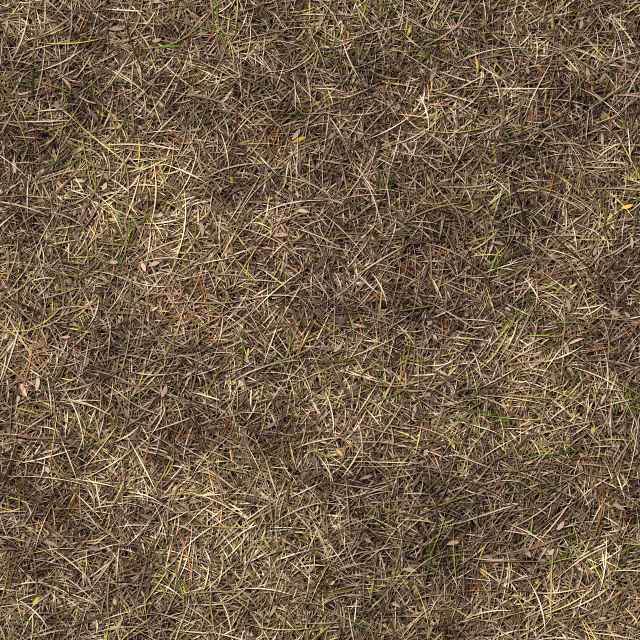
This texture is drawn by a WebGL 2 fragment shader. Its source:

```glsl
#version 300 es
precision highp float;
// Dry meadow floor: crumbly soil under many layers of thin, bent straw blades,
// with small fallen leaves and a few green shoots. Each layer is a jittered grid
// with one blade per cell; every blade shades whatever lies beneath it.

uniform vec2 u_resolution;
out vec4 fragColor;

const int   LAYERS = 26;
const float SHORT_CELL = 0.019;      // grid size of the lowest litter
const float LONG_CELL = 0.068;       // grid size of the topmost stalks
const float BLADE_WIDTH = 0.00086;   // mean half width
const float MAX_BEND = 0.17;
const float SHADOW_BLUR = 0.0028;
const float SHADOW_STRENGTH = 0.33;
const vec2  SHADOW_OFFSET = vec2(0.0012, -0.0017);
const float LEAF_CHANCE = 0.17;
const float BROAD_UNEVEN = 0.10;     // brightness swing of large areas
const float CLUMP_UNEVEN = 0.11;     // brightness swing of tufts and hollows
const float CONTRAST = 1.33;
const vec3  BLACK_POINT = vec3(0.176, 0.152, 0.098);
const vec3  FLOOR_COLOR = vec3(0.07, 0.05, 0.04);
const vec3  SOIL_DARK = vec3(0.19, 0.14, 0.11);
const vec3  SOIL_LIGHT = vec3(0.52, 0.42, 0.33);
const vec3  STRAW_DARK = vec3(0.31, 0.24, 0.175);
const vec3  STRAW_MID = vec3(0.60, 0.49, 0.36);
const vec3  STRAW_PALE = vec3(0.94, 0.83, 0.665);
const vec3  OLIVE = vec3(0.70, 0.61, 0.34);
const vec3  GREEN = vec3(0.49, 0.53, 0.23);
const vec3  RUST = vec3(0.58, 0.39, 0.22);
const vec3  LEAF_GREY = vec3(0.64, 0.54, 0.43);
const vec3  LEAF_YELLOW = vec3(0.80, 0.68, 0.30);

vec3 hash3(vec2 p) {
  vec3 q = fract(p.xyx * vec3(0.1031, 0.1030, 0.0973));
  q += dot(q, q.yxz + 33.33);
  return fract((q.xxy + q.yzz) * q.zyx);
}

// Broad uneven patches from warped sines, -1 to 1.
float patches(vec2 p) {
  return sin(p.x * 9.0 + 2.0 * sin(p.y * 7.0 + 1.0))
       * sin(p.y * 11.0 + 2.0 * sin(p.x * 6.0 + 0.5));
}

// Cellular noise: distance to the nearest scattered point.
float cellular(vec2 p) {
  vec2 cell = floor(p);
  float nearest = 2.0;
  for (int k = 0; k < 9; k++) {
    vec2 c = cell + vec2(k % 3 - 1, k / 3 - 1);
    nearest = min(nearest, distance(p, c + hash3(c).xy));
  }
  return nearest;
}

// Coverage of a tapered, bent strip; size holds half length and half width.
float strip(vec2 d, vec2 axis, vec2 size, float bend, float soft) {
  float t = dot(d, axis) / size.x;
  float across = dot(d, vec2(-axis.y, axis.x)) - bend * size.x * (t * t - 0.3);
  across = abs(across) / sqrt(1.0 + 4.0 * bend * bend * t * t);
  float width = size.y * (1.0 - t * t);
  return clamp((width - across) / soft + 0.5, 0.0, 1.0)
       * clamp((1.0 - abs(t)) * size.x / soft, 0.0, 1.0);
}

vec3 strawColor(vec3 h, float depth, vec2 root) {
  float tone = clamp(h.x * 0.88 + 0.15 * depth, 0.0, 1.0);
  vec3 c = mix(STRAW_DARK, STRAW_MID, min(tone * 2.0, 1.0));
  c = mix(c, STRAW_PALE, max(tone * 2.0 - 1.0, 0.0));
  float lush = patches(root * 1.3 + 3.0);
  float light = 0.6 + 0.7 * h.x;
  if (h.y < 0.085) c = OLIVE * light;
  else if (h.y < 0.125 + 0.04 * lush) c = GREEN * light;
  else if (h.y > 0.965 + 0.03 * lush) c = RUST * light;
  return c;
}

// Lays one grid of blades or leaves over the ground colour.
void scatter(inout vec3 ground, vec2 p, float cell, float seed, float depth, bool leaf, float px) {
  vec2 shift = hash3(vec2(seed, 7.0)).xy;
  vec2 home = floor(p / cell + shift);
  for (int k = 0; k < 9; k++) {
    vec2 id = home + vec2(k % 3 - 1, k / 3 - 1);
    vec2 key = id + seed * vec2(17.0, 29.0);
    vec3 place = hash3(key);
    vec2 root = (id + place.xy - shift) * cell;
    vec2 d = p - root;
    if (dot(d, d) > cell * cell * 1.1) continue;
    vec3 form = hash3(key + 211.0);
    vec3 tint = hash3(key + 457.0);
    if (leaf && form.z > LEAF_CHANCE) continue;

    float flow = 0.5 + 1.1 * patches(root * 0.7 + 1.7);
    float angle = flow + (place.z + form.x - 1.0) * 3.14159;
    vec2 axis = vec2(cos(angle), sin(angle));
    vec2 size = vec2(cell * mix(0.4, 0.93, form.y), BLADE_WIDTH * mix(0.6, 1.5, tint.z));
    vec3 color = strawColor(tint, depth, root);
    if (leaf) {
      size = vec2(mix(0.006, 0.014, form.y), mix(0.0020, 0.0036, tint.z));
      color = tint.y > 0.95 ? LEAF_YELLOW : LEAF_GREY * (0.7 + 0.6 * tint.x);
    }
    float bend = (form.x * 2.0 - 1.0) * MAX_BEND;
    float shade = strip(d - SHADOW_OFFSET, axis, size, bend, SHADOW_BLUR);
    ground *= 1.0 - SHADOW_STRENGTH * shade;
    ground = mix(ground, color, strip(d, axis, size, bend, px));
  }
}

void main() {
  float px = 1.0 / min(u_resolution.x, u_resolution.y);
  vec2 p = gl_FragCoord.xy * px;

  // Soil crumbs
  float crumb = cellular(p * 150.0) * 0.6 + cellular(p * 60.0 + 40.0) * 0.4;
  vec3 color = mix(SOIL_LIGHT, SOIL_DARK, smoothstep(0.1, 0.7, crumb));

  // Litter below, longer stalks above, leaves tucked in between
  for (int i = 0; i < LAYERS; i++) {
    float depth = float(i) / float(LAYERS - 1);
    float cell = mix(SHORT_CELL, LONG_CELL, depth * depth * depth);
    scatter(color, p, cell, float(i) + 1.0, depth, false, px);
    if (i % 6 == 4) scatter(color, p, 0.04, float(i) + 51.0, depth, true, px);
  }

  // Uneven light over hollows and tufts, then deep gaps
  float light = 1.0 + BROAD_UNEVEN * patches(p * 0.8 + 5.0) + CLUMP_UNEVEN * patches(p * 2.7 + 2.0);
  color = max(color * light * CONTRAST - BLACK_POINT, FLOOR_COLOR);
  fragColor = vec4(min(color, 1.0), 1.0);
}
```
